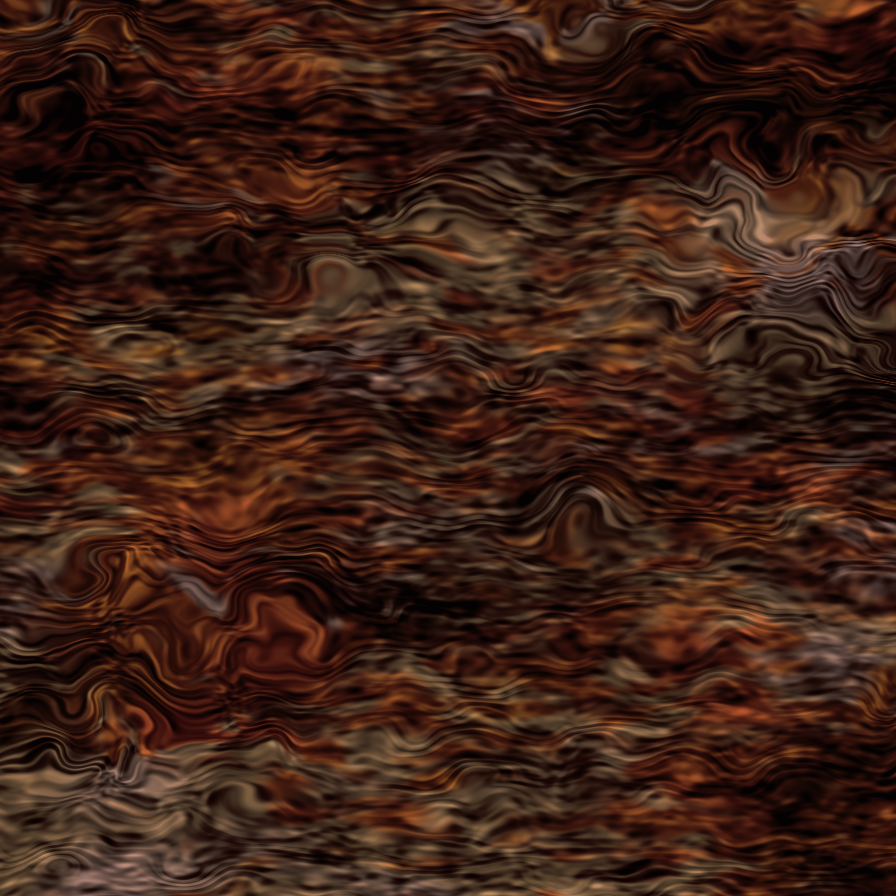
This texture is drawn by a three.js fragment shader. Its source:

```glsl
// Dark charred bark: fine wavy horizontal grain in rust, ash and black.
#define RIDGES 84.0                      // grain lines up the canvas
#define CALM_BEND 0.010                  // grain displacement in quiet areas
#define SWIRL_BEND 0.048                 // grain displacement in knotted areas
#define BASE_TONE 0.208                  // middle brightness (red channel)
#define CONTRAST 0.128
#define ASH_BIAS 0.02                    // raises the share of ash
#define EMBER_DARK vec3(1.0, 0.29, 0.19) // tints, relative to red
#define EMBER_LIGHT vec3(1.0, 0.53, 0.24)
#define ASH_WARM vec3(1.0, 0.75, 0.52)
#define ASH_COOL vec3(1.0, 0.76, 0.70)

varying vec2 vUv;

const float TAU = 6.2831853;

vec3 hash3(vec2 cell) {
  vec3 h = fract(cell.xyx * vec3(0.1031, 0.1030, 0.0973));
  h += dot(h, h.yxz + 33.33);
  return fract((h.xxy + h.yzz) * h.zyx);
}

// Cellular noise: soft round bumps of random sign, one per cell, about -1 to 1.
float bumps(vec2 p, float seed) {
  p += seed * vec2(17.31, 41.73);
  vec2 cell = floor(p);
  vec2 local = p - cell;
  float sum = 0.0;
  for (int y = -1; y <= 1; y++) {
    for (int x = -1; x <= 1; x++) {
      vec2 offset = vec2(float(x), float(y));
      vec3 h = hash3(cell + offset);
      vec2 d = offset + h.xy - local;
      float falloff = max(0.0, 1.0 - dot(d, d));
      sum += (2.0 * h.z - 1.0) * falloff * falloff;
    }
  }
  return sum;
}

// Bends the grain gently, and strongly around scattered knots.
vec2 bendGrain(vec2 p) {
  float knot = smoothstep(0.1, 0.75, bumps(p * vec2(4.0, 5.5), 1.0));
  float amount = mix(CALM_BEND, SWIRL_BEND, knot);
  vec2 shift = vec2(bumps(p * vec2(13.0, 17.0), 2.0),
                    bumps(p * vec2(12.0, 15.0), 3.0));
  shift += 0.35 * vec2(bumps(p * vec2(30.0, 38.0), 4.0),
                       bumps(p * vec2(28.0, 36.0), 5.0));
  return p + amount * shift;
}

// Broken ridge lines: sines whose phase and strength wander.
float ridges(vec2 p) {
  float wander = bumps(p * vec2(20.0, 42.0), 6.0);
  float strength = 0.55 + 0.6 * bumps(p * vec2(11.0, 30.0), 7.0);
  float phase = TAU * (p.y * RIDGES + 1.1 * wander);
  return strength * (sin(phase) + 0.3 * sin(2.0 * phase + 3.0 * wander));
}

void main() {
  vec2 p = vUv;
  vec2 grain = bendGrain(p);

  // Large stains and medium streaks
  float stain = bumps(p * vec2(2.6, 5.5), 8.0);
  float streak = bumps(mix(p, grain, 0.5) * vec2(7.0, 19.0), 9.0);

  // Fine grain
  float fleck = bumps(grain * vec2(30.0, 115.0), 10.0);
  float fiber = bumps(grain * vec2(72.0, 205.0), 11.0);
  float fine = 1.15 * fleck + 0.95 * fiber + 0.75 * ridges(grain);

  // Brightness, with rare pale highlights
  float relief = 0.95 * stain + 0.85 * streak + fine;
  float tone = BASE_TONE + CONTRAST * relief + 0.014 * relief * relief;
  tone = clamp(tone, 0.012, 0.72);

  // Ash patches over glowing rust
  float patches = bumps(p * vec2(3.2, 6.5), 12.0);
  float dust = bumps(grain * vec2(24.0, 70.0), 13.0);
  float ash = 0.75 * patches + 0.5 * dust + 0.2 * stain + ASH_BIAS;
  ash = smoothstep(-0.32, 0.32, ash) * smoothstep(0.06, 0.27, tone);

  vec3 ember = mix(EMBER_DARK, EMBER_LIGHT, smoothstep(0.12, 0.48, tone));
  ember.g *= 1.0 + 0.18 * bumps(p * vec2(9.0, 22.0), 14.0);
  float cool = smoothstep(-0.2, 0.7, bumps(p * vec2(6.0, 13.0), 15.0));
  vec3 tint = mix(ember, mix(ASH_WARM, ASH_COOL, cool), ash);

  gl_FragColor = vec4(tone * tint, 1.0);
}
```
